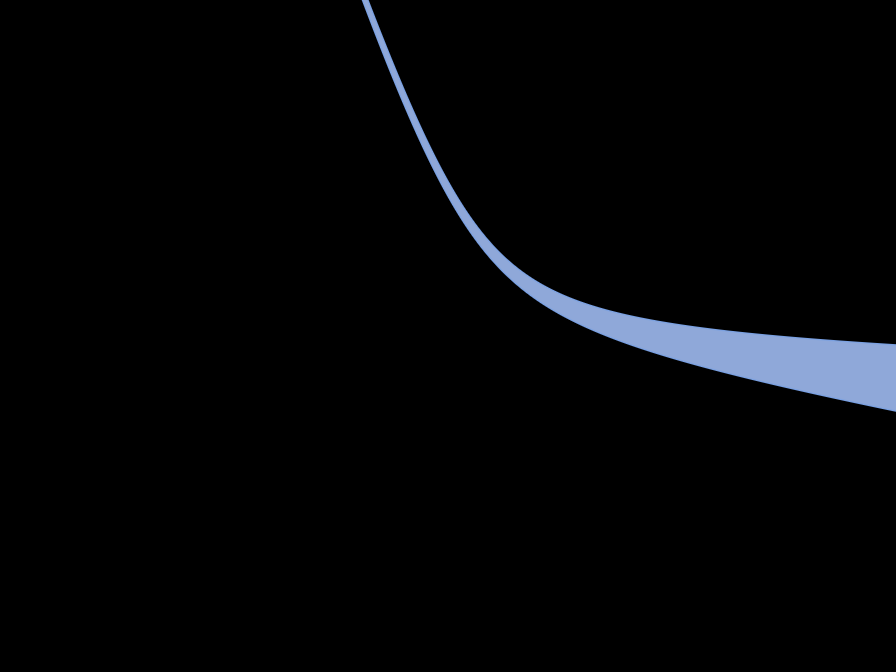
Give the GLSL for this background, as a Shadertoy shader.

```glsl
// A pale blue ribbon sweeps down from the top edge and widens to the right on black.
// Each side is a conic arc, tested implicitly in the barycentric coordinates
// of its control triangle; the ribbon is the area between the two arcs.

const vec3 BACKGROUND = vec3(0.0);
const vec3 RIBBON = vec3(0.56, 0.66, 0.85);
const vec3 RIM = vec3(0.46, 0.62, 0.89);
const float ASPECT = 4.0 / 3.0;
const float RIM_WIDTH = 0.0016;

float cross2(vec2 a, vec2 b) {
    return a.x * b.y - a.y * b.x;
}

// Implicit conic from start to end, tangent to both legs of the triangle.
// Positive on the chord side; a larger weight pulls the arc to the corner.
float conicField(vec2 p, vec2 start, vec2 corner, vec2 end, float weightSq) {
    vec2 leg = corner - start;
    vec2 chord = end - start;
    vec2 q = p - start;
    float area = cross2(leg, chord);
    float b = cross2(q, chord) / area;
    float c = cross2(leg, q) / area;
    float a = 1.0 - b - c;
    // Clamping the larger coordinate removes the opposite conic branch.
    float product = min(a, c) * max(max(a, c), 0.0);
    return 4.0 * weightSq * product - b * abs(b);
}

// Approximate signed distance, in pixels, to the zero line of a field.
float pixelDistance(float field) {
    return field / max(length(vec2(dFdx(field), dFdy(field))), 1e-6);
}

float coverage(float dist) {
    return clamp(dist + 0.5, 0.0, 1.0);
}

void mainImage(out vec4 fragColor, in vec2 fragCoord) {
    vec2 p = fragCoord / iResolution.xy * vec2(ASPECT, 1.0);

    // Upper and lower sides of the ribbon
    float upper = pixelDistance(conicField(p,
        vec2(0.5486, 1.0), vec2(0.7313, 0.5252), vec2(ASPECT, 0.4878), 6.4));
    float lower = pixelDistance(conicField(p,
        vec2(0.5382, 1.0), vec2(0.7217, 0.5137), vec2(ASPECT, 0.3872), 6.4));

    float ribbon = coverage(lower) * (1.0 - coverage(upper));

    // A slightly more saturated rim along both sides
    float depth = min(lower, -upper) / iResolution.y;
    float rim = 1.0 - smoothstep(0.0, 2.0 * RIM_WIDTH, depth);
    vec3 fill = mix(RIBBON, RIM, rim);

    fragColor = vec4(mix(BACKGROUND, fill, ribbon), 1.0);
}
```
